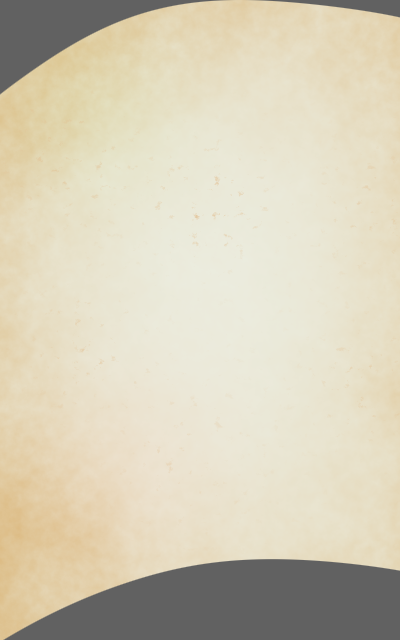
A WebGL 2 fragment shader for this background:

```glsl
#version 300 es
precision highp float;
// Aged parchment sheet with curved top and bottom edges on a flat grey ground.
uniform vec2 u_resolution;
out vec4 outColor;

const vec3 GROUND = vec3(0.38);
const vec3 PALE = vec3(0.922, 0.925, 0.872);    // clean paper
const vec3 TAN = vec3(0.862, 0.735, 0.515);     // fully aged paper
const vec3 FLECK = vec3(0.885, 0.745, 0.565);   // rusty flecks
const vec3 PINK = vec3(0.012, -0.012, -0.008);  // warm tint, added
const vec3 GREEN = vec3(-0.012, 0.010, -0.012); // cool tint, added

const vec2 CENTRE = vec2(0.55, 0.545); // palest point
const vec2 SPREAD = vec2(1.9, 2.0);    // how fast ageing grows outwards
const float AGEING = 0.40;
const float MOTTLE = 0.30;
const float GRAIN = 0.20;

// Stains: x, y, radius, strength (negative lightens)
const vec4 STAINS[7] = vec4[7](
  vec4(0.04, 0.17, 0.13, 0.24), vec4(0.45, 1.00, 0.17, 0.20),
  vec4(0.17, 0.90, 0.13, 0.16), vec4(0.00, 0.80, 0.12, 0.10),
  vec4(0.97, 0.14, 0.22, -0.12), vec4(0.98, 0.42, 0.10, 0.08),
  vec4(0.00, 0.00, 0.14, -0.15));

// Fleck clusters: x, y, radius, strength
const vec4 CLUSTERS[6] = vec4[6](
  vec4(0.52, 0.68, 0.085, 0.75), vec4(0.17, 0.75, 0.11, 0.45),
  vec4(0.93, 0.40, 0.09, 0.45), vec4(0.20, 0.45, 0.10, 0.45),
  vec4(0.95, 0.67, 0.10, 0.40), vec4(0.46, 0.28, 0.12, 0.25));

vec2 hashGradient(vec2 cell) {
  vec3 h = fract(cell.xyx * vec3(0.1031, 0.1030, 0.0973));
  h += dot(h, h.yzx + 33.33);
  float angle = 6.2832 * fract((h.x + h.y) * h.z);
  return vec2(cos(angle), sin(angle));
}

float gradientNoise(vec2 p) {
  vec2 i = floor(p), f = fract(p);
  vec2 w = f * f * f * (f * (f * 6.0 - 15.0) + 10.0);
  vec2 e = vec2(0.0, 1.0);
  float a = dot(hashGradient(i), f);
  float b = dot(hashGradient(i + e.yx), f - e.yx);
  float c = dot(hashGradient(i + e.xy), f - e.xy);
  float d = dot(hashGradient(i + e.yy), f - e.yy);
  return mix(mix(a, b, w.x), mix(c, d, w.x), w.y);
}

float fbm(vec2 p) {
  float sum = 0.0, amplitude = 0.6;
  for (int i = 0; i < 5; i++) {
    sum += amplitude * gradientNoise(p);
    p = mat2(1.6, 1.2, -1.2, 1.6) * p + 17.3;
    amplitude *= 0.55;
  }
  return sum;
}

// Soft round spot; p and centre run from 0 to 1 on both axes
float glow(vec2 p, vec2 centre, float radius, float aspect) {
  vec2 d = (p - centre) * vec2(1.0, aspect) / radius;
  return exp(-0.5 * dot(d, d));
}

// Lopsided arch: steep to the left of its peak, shallow to the right
float arch(float x, vec2 peak, vec2 bend, vec2 range) {
  float v = x - peak.x;
  return peak.y - v * v * mix(bend.x, bend.y, smoothstep(range.x, range.y, v));
}

float coverage(float signedDistance) {
  return clamp(0.5 + signedDistance / fwidth(signedDistance), 0.0, 1.0);
}

void main() {
  vec2 uv = gl_FragCoord.xy / u_resolution;
  float aspect = u_resolution.y / u_resolution.x;
  vec2 p = uv * vec2(1.0, aspect);

  // Broad ageing from the centre outwards, plus local stains
  vec2 offset = (uv - CENTRE) * SPREAD;
  float age = AGEING * dot(offset, offset) + 0.02;
  for (int i = 0; i < 7; i++)
    age += STAINS[i].w * glow(uv, STAINS[i].xy, STAINS[i].z, aspect);

  // Mottling and fine grain grow with age
  float wear = 0.15 + smoothstep(0.0, 0.6, age);
  age += wear * (MOTTLE * fbm(p * 6.0 + 3.0) + GRAIN * fbm(p * 32.0));
  vec3 paper = mix(PALE, TAN, clamp(age, 0.0, 1.0));

  // Faint tints
  paper += PINK * glow(uv, vec2(0.32, 0.26), 0.18, aspect);
  paper += GREEN * glow(uv, vec2(0.22, 0.83), 0.16, aspect);

  // Clustered flecks
  float density = 0.06;
  for (int i = 0; i < 6; i++)
    density += CLUSTERS[i].w * glow(uv, CLUSTERS[i].xy, CLUSTERS[i].z, aspect);
  float spots = smoothstep(0.20, 0.48, fbm(p * vec2(34.0, 42.0) + 51.0));
  paper = mix(paper, FLECK, min(density, 0.8) * spots);

  // Sheet outline
  float top = arch(uv.x, vec2(0.60, 1.0), vec2(0.41, 0.17), vec2(-0.55, 0.40));
  float bottom = arch(uv.x, vec2(0.68, 0.1263), vec2(0.28, 0.175), vec2(-0.40, 0.35));
  float sheet = coverage(top - uv.y) * coverage(uv.y - bottom);
  outColor = vec4(mix(GROUND, paper, sheet), 1.0);
}
```
